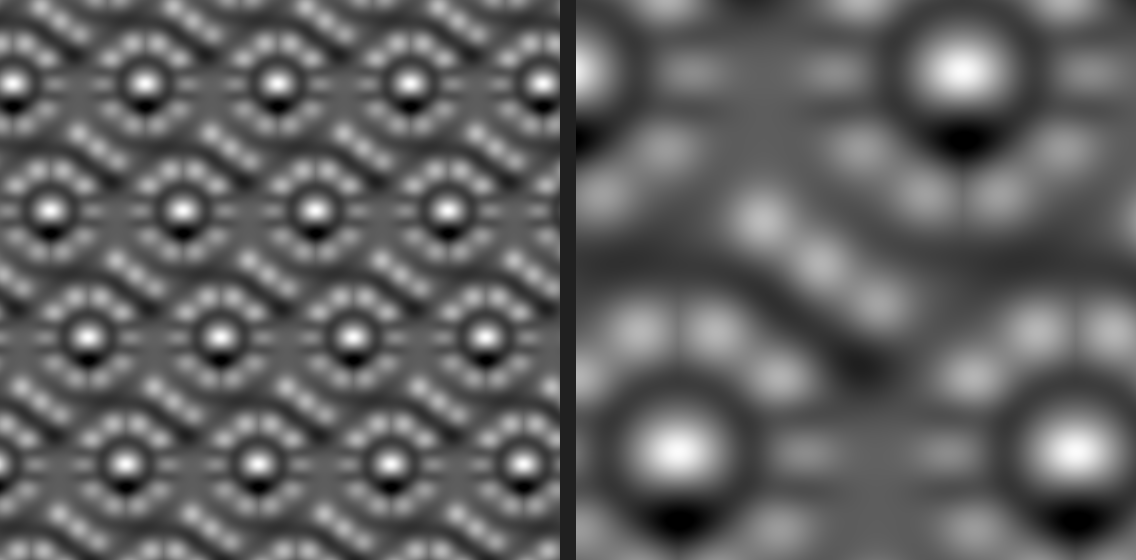
Left: the whole. Right: its middle third, enlarged.
Write a Shadertoy shader that draws this pattern.

```glsl
// Grey relief of soft round "eyes" on a sheared lattice, with diagonal bars between.
// Each cell is a sum of Gaussian blobs and rings; overlapping neighbours are added,
// so the tone runs smoothly across the cell borders.

const float CELL_WIDTH  = 0.2367;               // of the canvas
const vec2  FIRST_EYE   = vec2(0.0228, 0.8503); // of the canvas
const vec2  ROW_STEP    = vec2(-0.2845, 0.957); // all below in cell widths
const float BASE_TONE   = 0.38;
const float BLOB_SIZE   = 0.082;
const float RING_RADIUS = 0.32;
const float RING_START  = 0.305;                // radians from the top
const float RING_ANGLE  = 0.637;                // radians between blobs
const float RING_TONE[5] = float[5](0.34, 0.33, 0.17, 0.23, 0.26);
const vec2  BAR_CENTER  = vec2(-0.357, -0.484);
const vec2  BAR_DIR     = vec2(0.8, -0.6);
const float BAR_SPACING = 0.182;

float blob(vec2 p, vec2 center, vec2 size) {
    vec2 d = (p - center) / size;
    return exp(-dot(d, d));
}

float band(float r, float radius, float width) {
    float d = (r - radius) / width;
    return exp(-d * d);
}

// Bright and dark pupil inside a beaded ring, mirrored left to right
float eye(vec2 p) {
    float r = length(p);
    vec2 q = vec2(abs(p.x), p.y);
    float tone = 0.62 * blob(p, vec2(0.0), vec2(0.094, 0.077));
    tone -= 0.27 * blob(p, vec2(0.004, -0.162), vec2(0.094));

    // Dark grooves inside and outside the beads
    tone -= 0.16 * band(r, 0.18, 0.06);
    float vertical = p.y * p.y / max(r * r, 1e-4);
    tone -= 0.14 * vertical * band(r, 0.46, 0.077);
    tone -= 0.12 * blob(abs(p), vec2(0.30, 0.094), vec2(0.11, 0.05));

    for (int i = 0; i < 5; i++) {
        float a = RING_START + RING_ANGLE * float(i);
        vec2 center = RING_RADIUS * vec2(sin(a), cos(a));
        // Beads near the horizontal axis are flatter
        vec2 size = BLOB_SIZE * vec2(1.05, mix(0.75, 1.0, abs(cos(a))));
        tone += RING_TONE[i] * blob(q, center, size);
    }
    return tone;
}

// Three joined beads with a shadow along the lower side
float bar(vec2 p) {
    p -= BAR_CENTER;
    vec2 q = vec2(dot(p, BAR_DIR), dot(p, vec2(BAR_DIR.y, -BAR_DIR.x)));
    float tone = 0.0;
    for (int i = -1; i <= 1; i++) {
        float lift = 0.33 - 0.03 * float(i);
        tone += lift * blob(q, vec2(BAR_SPACING * float(i), 0.0), vec2(BLOB_SIZE));
    }
    tone -= 0.12 * blob(q, vec2(0.0, 0.15), vec2(0.19, 0.077));
    tone -= 0.23 * blob(q, vec2(0.24, 0.13), vec2(0.11));
    return tone;
}

void mainImage(out vec4 fragColor, in vec2 fragCoord) {
    vec2 p = (fragCoord / iResolution.xy - FIRST_EYE) / CELL_WIDTH;

    // Nearest lattice cell
    float row = p.y / ROW_STEP.y;
    vec2 cell = floor(vec2(p.x - row * ROW_STEP.x, row) + 0.5);

    float tone = BASE_TONE;
    for (int j = -1; j <= 1; j++) {
        for (int i = -1; i <= 1; i++) {
            vec2 id = cell + vec2(i, j);
            vec2 local = p - vec2(id.x, 0.0) - id.y * ROW_STEP;
            tone += eye(local) + bar(local);
        }
    }
    fragColor = vec4(vec3(clamp(tone, 0.0, 1.0)), 1.0);
}
```
